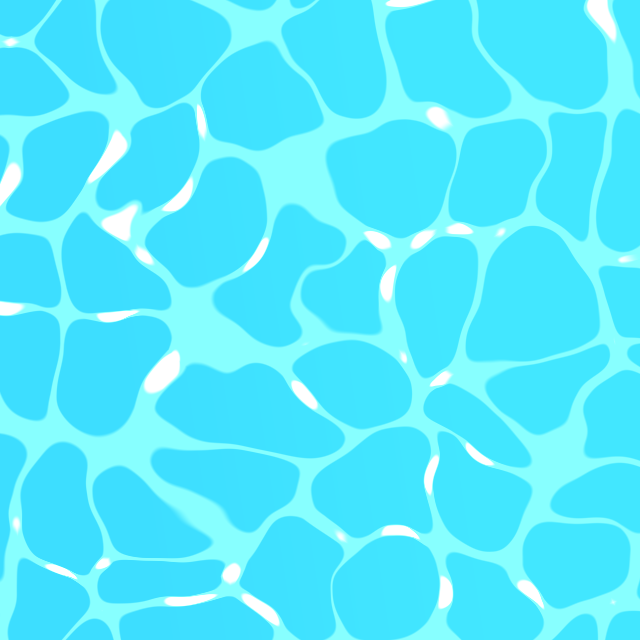
Reproduce this texture procedurally as a three.js fragment shader.

```glsl
varying vec2 vUv;

const vec3 DEEP_WATER = vec3(0.24, 0.87, 1.0);
const vec3 CLEAR_WATER = vec3(0.26, 0.905, 1.0);
const vec3 CAUSTIC = vec3(0.53, 1.0, 1.0);
const vec3 GLINT = vec3(1.0);

vec2 hash2(vec2 cell) {
  vec3 q = fract(cell.xyx * vec3(0.1031, 0.1030, 0.0973));
  q += dot(q, q.yzx + 33.33);
  return fract((q.xx + q.yz) * q.zy);
}

// Smooth value noise, two channels in -0.5..0.5
vec2 noise2(vec2 p) {
  vec2 i = floor(p);
  vec2 f = fract(p);
  vec2 u = f * f * f * (f * (f * 6.0 - 15.0) + 10.0);
  vec2 low = mix(hash2(i), hash2(i + vec2(1.0, 0.0)), u.x);
  vec2 high = mix(hash2(i + vec2(0.0, 1.0)), hash2(i + 1.0), u.x);
  return mix(low, high, u.y) - 0.5;
}

vec2 siteIn(vec2 cell, float jitter) {
  return cell + 0.5 + jitter * (hash2(cell) - 0.5);
}

// Finds the two nearest cells; returns the three smallest site distances
vec3 nearestSites(vec2 p, float jitter, out vec2 first, out vec2 second) {
  vec3 near = vec3(9.0);
  first = second = floor(p);
  for (int y = -2; y <= 2; y++) {
    for (int x = -2; x <= 2; x++) {
      vec2 cell = floor(p) + vec2(float(x), float(y));
      float d = distance(p, siteIn(cell, jitter));
      if (d < near.x) {
        near = vec3(d, near.xy);
        second = first;
        first = cell;
      } else if (d < near.y) {
        near = vec3(near.x, d, near.y);
        second = cell;
      } else {
        near.z = min(near.z, d);
      }
    }
  }
  return near;
}

// Distance to the cell walls, blended so that corners become round
float roundedWall(vec2 p, float jitter, vec2 home, float sharpness) {
  vec2 a = siteIn(home, jitter) - p;
  float sum = 0.0;
  for (int y = -2; y <= 2; y++) {
    for (int x = -2; x <= 2; x++) {
      vec2 cell = floor(p) + vec2(float(x), float(y));
      if (distance(cell, home) > 0.5) {
        vec2 b = siteIn(cell, jitter) - p;
        sum += exp(-sharpness * dot(0.5 * (a + b), normalize(b - a)));
      }
    }
  }
  return -log(sum) / sharpness;
}

// Radius within a bent ellipse lying on the wall between two cells
float glintRadius(vec2 p, float jitter, vec2 first, vec2 second, vec2 size) {
  vec2 a = siteIn(first, jitter);
  vec2 b = siteIn(second, jitter);
  vec2 across = normalize(b - a);
  across *= across.x < 0.0 ? -1.0 : 1.0;
  vec2 fromMiddle = p - 0.5 * (a + b);
  vec2 random = hash2(first + second + 71.0) - 0.5;
  float along = dot(fromMiddle, vec2(-across.y, across.x)) + 0.25 * random.x;
  float side = dot(fromMiddle, across) + 1.4 * random.y * along * along;
  float taper = 1.0 + 1.6 * random.x * along / size.x;
  return length(vec2(along / size.x, side / (size.y * clamp(taper, 0.6, 1.4))));
}

void main() {
  float jitter = 0.84;
  vec2 p = vUv * 6.2 + 20.0;
  p += 0.75 * noise2(p * 0.8) + 0.24 * noise2(p * 2.1 + 9.0);

  vec2 first;
  vec2 second;
  vec3 near = nearestSites(p, jitter, first, second);
  float wall = roundedWall(p, jitter, first, 11.0);

  // Some walls carry a glint, which fades out towards the junctions
  float chosen = step(hash2(first + second + 37.0).x, 0.42);
  float open = chosen * smoothstep(0.0, 0.16, near.z - near.y);
  float radius = glintRadius(p, jitter, first, second, vec2(0.24, 0.075));

  // Caustic bands vary in width and swell around the glints
  float halfWidth = 0.026 + 0.055 * noise2(p * 1.3 + 5.0).x;
  halfWidth = max(halfWidth, 0.012);
  halfWidth += 0.06 * open * (1.0 - smoothstep(0.3, 1.9, radius));
  float depth = halfWidth - wall;
  float band = smoothstep(-0.011, 0.011, depth);
  float glint = open * (1.0 - smoothstep(0.72, 1.08, radius));
  glint = smoothstep(0.1, 0.85, glint) * smoothstep(0.0, 0.025, depth);

  float light = smoothstep(0.1, 0.75, vUv.x + 0.15 * (vUv.y - 0.5));
  vec3 color = mix(DEEP_WATER, CLEAR_WATER, light);
  color = mix(color, CAUSTIC, band);
  color = mix(color, GLINT, glint);
  gl_FragColor = vec4(color, 1.0);
}
```
